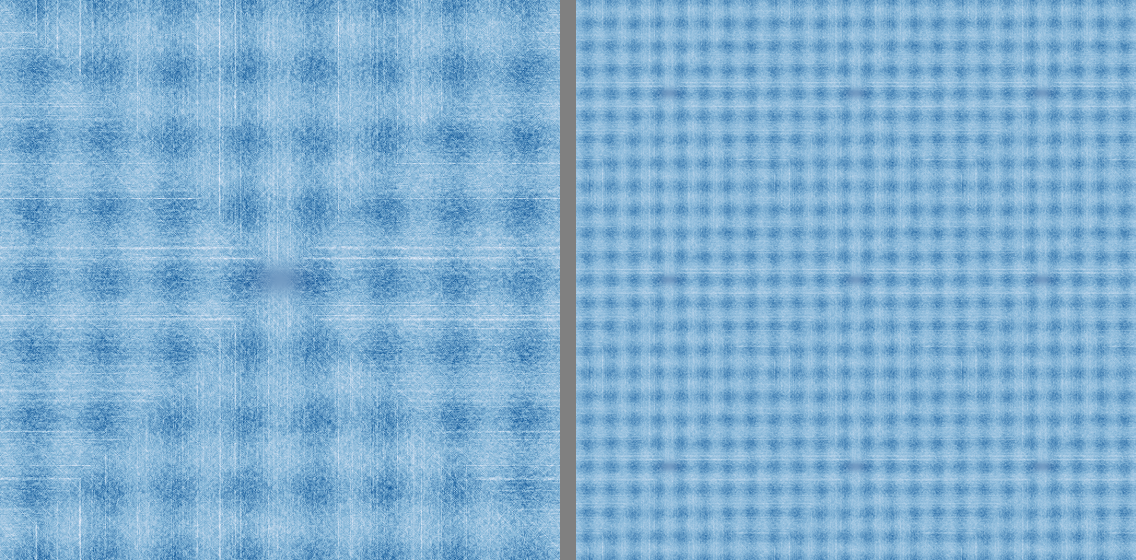
Left: one tile. Right: repeated 3 by 3.
This texture is drawn by a WebGL 1 fragment shader. Its source:

```glsl
precision highp float;
// Washed blue cloth: an 8 by 8 lattice of soft dark spots under fine woven grain.
// Grain and pale scratches run along the nearest axis of four wedges, with
// diagonal scratches across and a smooth smudge where the wedges meet.
// All noise sits on wrapping lattices, so the square tiles.

uniform vec2 u_resolution;

#define REPEATS 8.0
#define THREADS 512.0
#define DASHES 128.0
#define PALE_TONE 0.615
#define SPOT_DEPTH 0.26
#define GRAIN_PALE 0.38
#define GRAIN_DARK 0.64
#define SCRATCH 0.20
#define DIAGONAL_SCRATCH 0.15
#define SMUDGE 0.09

const float TAU = 6.2831853;
const vec3 DEEP_BLUE = vec3(0.27, 0.51, 0.71);
const vec3 MID_BLUE = vec3(0.53, 0.72, 0.85);
const vec3 PALE_BLUE = vec3(0.71, 0.82, 0.91);

float hash(vec2 p) {
  vec3 q = fract(vec3(p.xyx) * 0.1031);
  q += dot(q, q.yzx + 33.33);
  return fract((q.x + q.y) * q.z);
}

// Value noise with period 1 in both directions.
float wrapNoise(vec2 p, vec2 cells, float seed) {
  vec2 q = p * cells - 0.5;
  vec2 i = floor(q);
  vec2 f = smoothstep(0.0, 1.0, q - i);
  vec2 a = mod(i, cells) + seed;
  vec2 b = mod(i + 1.0, cells) + seed;
  return mix(mix(hash(a), hash(vec2(b.x, a.y)), f.x),
             mix(hash(vec2(a.x, b.y)), hash(b), f.x), f.y);
}

// Sparse bright threads running along x, uneven in strength.
float scratches(vec2 p, float seed) {
  float thread = wrapNoise(p, vec2(1.0, THREADS), seed);
  float wear = wrapNoise(p, vec2(8.0, THREADS), seed + 31.0);
  return pow(thread, 7.0) * (0.3 + 1.1 * wear) - 0.10;
}

// Short dashes along x, centred on zero.
float dashes(vec2 p, float seed) {
  return wrapNoise(p, vec2(DASHES, THREADS), seed) - 0.5;
}

// Tone ramp through the three blues.
vec3 clothColor(float tone) {
  float t = clamp(tone, 0.10, 0.92);
  vec3 low = mix(DEEP_BLUE, MID_BLUE, (t - 0.27) / 0.26);
  vec3 high = mix(MID_BLUE, PALE_BLUE, (t - 0.53) / 0.18);
  return mix(low, high, step(0.53, t));
}

void main() {
  vec2 uv = gl_FragCoord.xy / u_resolution;
  vec2 center = uv - 0.5;
  float wedge = abs(center.y) - abs(center.x);
  float upright = smoothstep(-0.012, 0.012, wedge);
  float settle = smoothstep(0.0, 0.055, length(center));

  // Spot lattice: dark at half columns and whole rows.
  vec2 wave = cos(TAU * REPEATS * uv);
  float dark = clamp((wave.y - wave.x) * 0.25 + 0.5, 0.0, 1.0);
  dark = pow(dark, 1.5);
  float mottle = wrapNoise(uv, vec2(32.0), 11.0) - 0.5;
  float tone = PALE_TONE - SPOT_DEPTH * dark + 0.04 * mottle;

  // Woven grain: specks, wedge-aligned dashes and two diagonal sets.
  vec2 falling = vec2(uv.x - uv.y, uv.x + uv.y) + 0.5 / THREADS;
  vec2 rising = falling.yx;
  float speck = wrapNoise(uv, vec2(THREADS), 3.0) - 0.5;
  float weave = mix(dashes(uv, 57.0), dashes(uv.yx, 83.0), upright);
  float twill = dashes(falling, 107.0) + dashes(rising, 139.0);
  float grain = 0.45 * speck + 0.30 * weave + 0.25 * twill;
  tone += grain * mix(GRAIN_PALE, GRAIN_DARK, dark) * settle;

  // Straight scratches follow the wedges; diagonal ones gather on the seams.
  float straight = mix(scratches(uv, 173.0), scratches(uv.yx, 211.0), upright);
  float seam = 0.45 + 0.55 * exp(-abs(wedge) * 16.0);
  float slanted = scratches(falling, 251.0) + 0.7 * scratches(rising, 293.0);
  tone += (SCRATCH * straight + DIAGONAL_SCRATCH * seam * slanted) * settle;

  // Smooth central smudge, wider than tall and a little grey.
  vec2 s = center / vec2(0.055, 0.030);
  float smudge = exp(-dot(s, s));
  tone -= SMUDGE * smudge;

  vec3 color = clothColor(tone);
  color.r += 0.03 * (wrapNoise(uv, vec2(THREADS), 331.0) - 0.5) * settle;
  color += smudge * vec3(0.02, -0.03, -0.03);
  gl_FragColor = vec4(clamp(color, 0.0, 1.0), 1.0);
}
```
